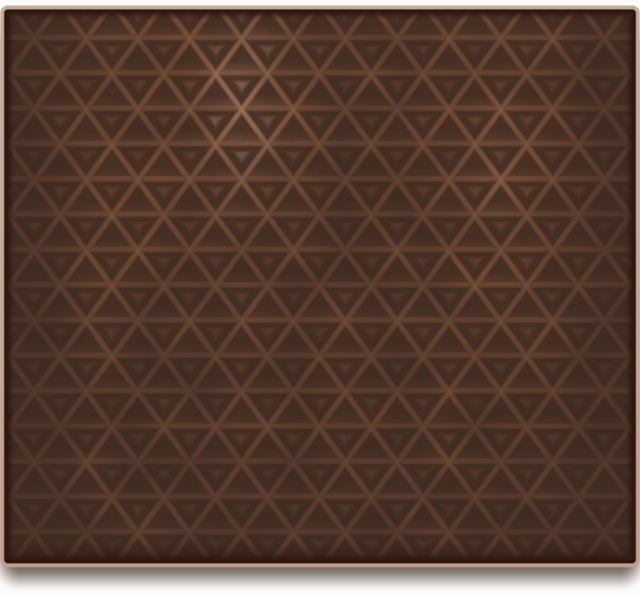
Write a Shadertoy shader that draws this pattern.

```glsl
// Embossed brown panel: a lattice of raised ribs forms rows of triangular pockets.
// Three families of parallel lines give the ribs; barycentric coordinates shade the
// pockets. Soft light pools, gradient noise, a pale rim and a drop shadow finish it.

vec2 hashGradient(vec2 cell) {
    vec2 h = vec2(dot(cell, vec2(127.1, 311.7)), dot(cell, vec2(269.5, 183.3)));
    return 2.0 * fract(sin(h) * 43758.5) - 1.0;
}

float gradientNoise(vec2 p) {
    vec2 i = floor(p), f = fract(p);
    vec2 u = f * f * f * (f * (f * 6.0 - 15.0) + 10.0);
    vec2 e = vec2(0.0, 1.0);
    float low = mix(dot(hashGradient(i), f), dot(hashGradient(i + e.yx), f - e.yx), u.x);
    float high = mix(dot(hashGradient(i + e), f - e), dot(hashGradient(i + 1.0), f - 1.0), u.x);
    return mix(low, high, u.y);
}

float roundedBox(vec2 p, vec2 halfSize, float radius) {
    vec2 q = abs(p) - halfSize + radius;
    return length(max(q, 0.0)) + min(max(q.x, q.y), 0.0) - radius;
}

float lineDistance(float x) {
    return abs(fract(x + 0.5) - 0.5);
}

float rib(float d) {
    return 1.0 - smoothstep(0.0015, 0.0068, d);
}

float lightPool(vec2 p, vec2 centre, vec2 size) {
    vec2 q = (p - centre) / size;
    return exp(-dot(q, q));
}

vec3 latticeColor(vec2 p) {
    // Lattice coordinates: whole rows in y, whole triangle bases in x
    vec2 q = (p - vec2(-0.001, 0.0208)) / vec2(0.081, 0.05516);

    // Broad illumination, uneven from pocket to pocket
    float light = 0.42 + 0.35 * p.y
        + 0.40 * lightPool(p, vec2(-0.15, 0.27), vec2(0.16, 0.24))
        + 0.45 * lightPool(p, vec2(0.28, 0.17), vec2(0.11, 0.26))
        + 0.28 * lightPool(p, vec2(-0.34, 0.14), vec2(0.07, 0.20))
        + 0.15 * lightPool(p, vec2(0.05, -0.20), vec2(0.25, 0.20))
        + 0.45 * gradientNoise(p * 13.0 + 4.0);
    light *= 1.0 - 0.55 * smoothstep(0.34, 0.48, abs(p.x));
    light = clamp(light, 0.05, 1.1);
    float glint = lightPool(p, vec2(-0.12, 0.31), vec2(0.055, 0.13))
        + 0.25 * lightPool(p, vec2(0.28, 0.19), vec2(0.04, 0.10));

    // Pocket: barycentric weights sum to one when upright, two when inverted
    vec3 bary = fract(vec3(q.y, q.x - 0.5 * q.y, -q.x - 0.5 * q.y));
    bool inverted = dot(bary, vec3(1.0)) > 1.5;
    if (inverted) bary = 1.0 - bary;
    float depth = min(bary.x, min(bary.y, bary.z));
    float bump = inverted
        ? smoothstep(0.17, 0.31, depth)
        : 0.45 * (1.0 - smoothstep(0.08, 0.42, bary.x));
    float variation = gradientNoise(floor(q * vec2(2.0, 1.0)) * 0.73 + 0.37);
    bump *= 0.9 + 0.7 * variation;
    vec3 pocket = mix(vec3(0.235, 0.163, 0.130), vec3(0.285, 0.185, 0.138), light);
    pocket += bump * (0.3 + 0.7 * light) * vec3(0.105, 0.062, 0.042);
    pocket += glint * (0.02 + 0.13 * bump);

    // Ribs: diagonals cross slightly below the horizontals
    float lowered = 0.5 * (q.y + 0.04);
    float across = rib(0.05516 * lineDistance(q.y));
    float rising = rib(0.0653 * lineDistance(q.x - lowered));
    float falling = rib(0.0653 * lineDistance(q.x + lowered));
    float diagonal = max(rising, falling);
    float ridge = max(0.85 * across, diagonal);
    vec3 ribColor = mix(vec3(0.285, 0.195, 0.150), vec3(0.445, 0.295, 0.215), light);
    ribColor += 0.035 * light * rising * falling;
    ribColor += glint * vec3(0.13, 0.12, 0.11) * (0.4 + 0.6 * diagonal);
    return mix(pocket, ribColor, ridge);
}

void mainImage(out vec4 fragColor, in vec2 fragCoord) {
    vec2 p = (fragCoord - 0.5 * iResolution.xy) / iResolution.x;
    float pixel = 1.0 / iResolution.x;
    vec2 panel = p - vec2(0.0, 0.0182);
    float outer = roundedBox(panel, vec2(0.4995, 0.4388), 0.012);
    float inner = outer + 0.006;

    // Pale ground with a soft shadow under the panel
    float shadowEdge = roundedBox(panel + vec2(0.0, 0.03), vec2(0.488, 0.4188), 0.02);
    float shadow = 1.0 - smoothstep(-0.012, 0.030, shadowEdge);
    vec3 color = mix(vec3(0.985), vec3(0.47, 0.42, 0.39), shadow);

    // Lattice sinking into a dark edge, deepest at the foot
    vec3 face = latticeColor(p);
    float foot = smoothstep(-0.39, -0.435, panel.y);
    face = mix(face, vec3(0.19, 0.105, 0.075), 0.55 * foot);
    float edgeFade = smoothstep(0.0, 0.018, -inner);
    face = mix(vec3(0.17, 0.080, 0.055), face, edgeFade);

    // Rim
    vec3 rim = mix(vec3(0.76, 0.62, 0.55), vec3(0.76, 0.67, 0.60), smoothstep(-0.4, 0.4, p.y));
    color = mix(color, rim, 1.0 - smoothstep(-pixel, pixel, outer));
    color = mix(color, face, 1.0 - smoothstep(-pixel, pixel, inner));
    fragColor = vec4(color, 1.0);
}
```
